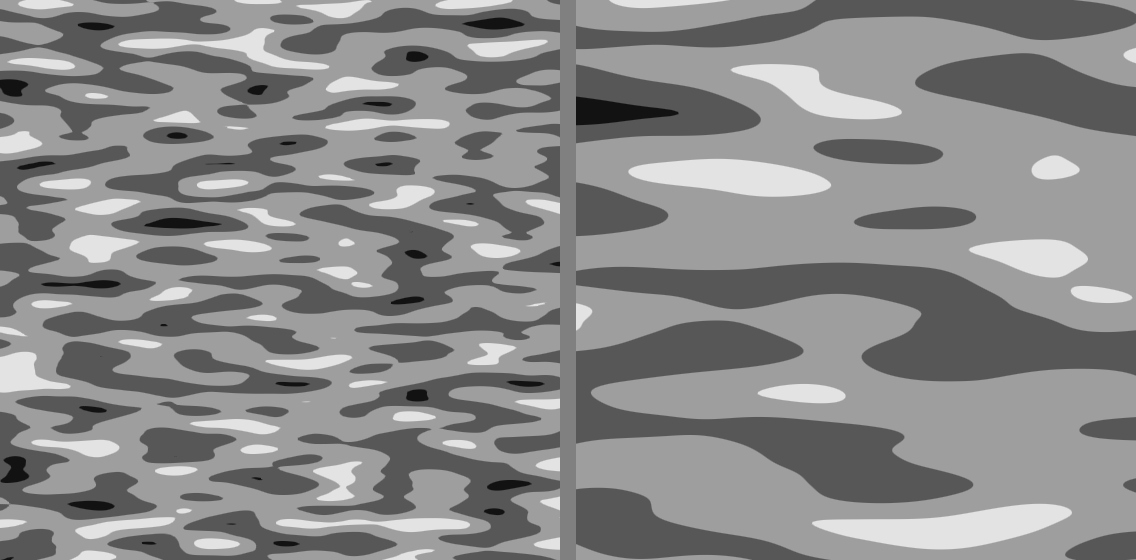
Left, the full canvas; right, a detail of the centre.
Give the GLSL for this texture, as a Shadertoy shader.

```glsl
// Flat grey camouflage: horizontally stretched noise cut into four tones.

// Unit gradient with a random direction for a lattice cell
vec2 latticeGradient(vec2 cell) {
    uvec2 q = uvec2(ivec2(cell) + 4096);
    uint h = q.x * 1597334677u ^ q.y * 3812015801u;
    h = (h ^ (h >> 15)) * 2246822519u;
    h = (h ^ (h >> 13)) * 3266489917u;
    h ^= h >> 16;
    float angle = 6.28318 * float(h & 65535u) / 65536.0;
    return vec2(cos(angle), sin(angle));
}

float gradientNoise(vec2 p) {
    vec2 cell = floor(p);
    vec2 f = p - cell;
    vec2 blend = f * f * f * (f * (f * 6.0 - 15.0) + 10.0);
    vec2 e = vec2(1.0, 0.0);
    float a = dot(latticeGradient(cell), f);
    float b = dot(latticeGradient(cell + e.xy), f - e.xy);
    float c = dot(latticeGradient(cell + e.yx), f - e.yx);
    float d = dot(latticeGradient(cell + e.xx), f - e.xx);
    return mix(mix(a, b, blend.x), mix(c, d, blend.x), blend.y);
}

// Antialiased step, one pixel wide
float cut(float level, float height, float pixel) {
    return clamp((height - level) / pixel + 0.5, 0.0, 1.0);
}

void mainImage(out vec4 fragColor, in vec2 fragCoord) {
    vec2 uv = fragCoord / iResolution.y;

    // Wide, low patches with slightly uneven outlines
    vec2 p = uv * vec2(7.0, 28.0) + vec2(3.3, 11.7);
    float height = gradientNoise(p) + 0.14 * gradientNoise(p * 2.0 + 37.4);
    float pixel = max(fwidth(height), 1e-4);

    // Tones from the deepest hollows to the highest peaks
    float tone = 0.07;
    tone = mix(tone, 0.34, cut(-0.46, height, pixel));
    tone = mix(tone, 0.62, cut(-0.07, height, pixel));
    tone = mix(tone, 0.89, cut(0.30, height, pixel));

    fragColor = vec4(vec3(tone), 1.0);
}
```
